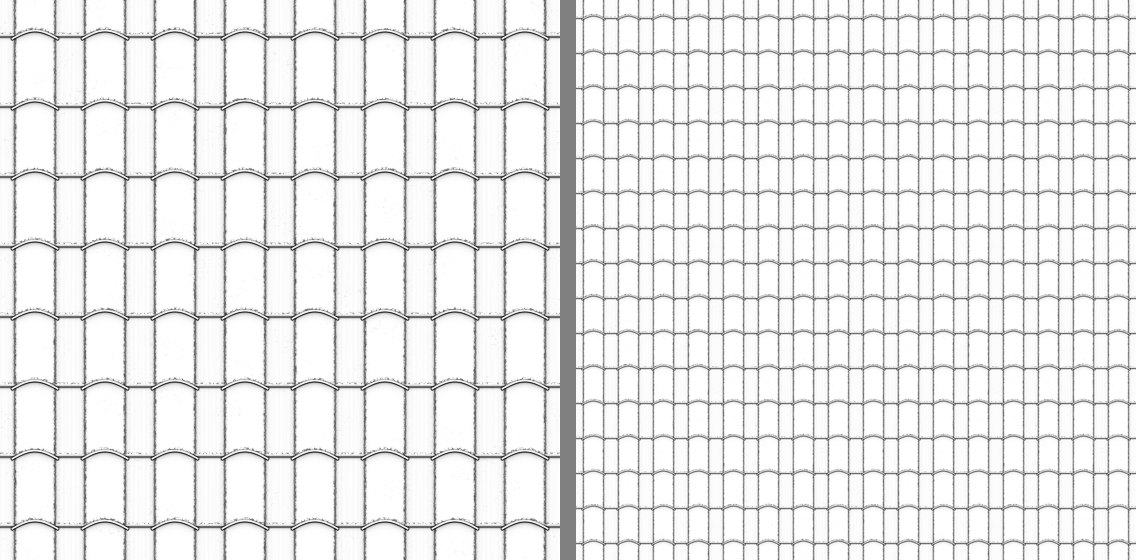
Left, the tile; right, the same tile 2 across and 2 down.
This texture map is drawn by a WebGL 1 fragment shader. Its source:

```glsl
precision highp float;
uniform vec2 u_resolution;

// Lengths are fractions of one tile, heights are measured upward.
const float TILES = 8.0;
const float EDGE_X = 0.286;       // half width of the raised barrel
const float TIP_X = 0.322;        // half width of the arched lip
const float TIP_Y = 0.449;
const float ARCH_RISE = 0.113;
const float LIP_HALF = 0.013;
const float FLAT_Y = 0.472;       // dark joint of the flat pan
const float JOINT_WIDTH = 0.016;
const float SEAM_WIDTH = 0.017;
const float SEAM_INK = 0.55;
const float FUZZ_INK = 0.24;
const float RAGGED = 0.018;
const float GRAIN_CELLS = 208.0;
const float CLUMP_CELLS = 88.0;
const float PI = 3.14159;

vec2 hash2(vec2 c) {
  return fract(sin(vec2(dot(c, vec2(127.1, 311.7)),
                        dot(c, vec2(269.5, 183.3)))) * 43758.5);
}

// Distance to the nearest scattered point, wrapping over the canvas.
float cellular(vec2 uv, float cells) {
  vec2 q = uv * cells;
  vec2 base = floor(q);
  float nearest = 2.0;
  for (int j = -1; j <= 1; j++) {
    for (int i = -1; i <= 1; i++) {
      vec2 cell = base + vec2(float(i), float(j));
      nearest = min(nearest, length(cell + hash2(mod(cell, cells)) - q));
    }
  }
  return nearest;
}

float bell(float d, float width) {
  return exp(-d * d / (width * width));
}

void main() {
  vec2 uv = gl_FragCoord.xy / u_resolution;
  vec2 p = fract(uv * TILES);
  float aa = TILES / min(u_resolution.x, u_resolution.y);
  float x = abs(p.x - 0.5);

  float grain = cellular(uv, GRAIN_CELLS);
  float clump = cellular(uv, CLUMP_CELLS);
  float speck = smoothstep(0.3, 0.75, grain);
  float pan = smoothstep(EDGE_X - aa, EDGE_X + aa, x);

  // Glaze: faint streaks in the pans and sparse flecks
  vec2 w = 2.0 * PI * uv;
  float streak = 0.5 + 0.25 * (sin(w.x * 97.0 + sin(w.y * 3.0)) + sin(w.x * 143.0));
  float patches = sin(w.x * 5.0 + 2.0 * sin(w.y * 3.0)) * sin(w.y * 7.0 + sin(w.x * 4.0));
  float tone = 1.0 - pan * 0.022 * streak;
  tone -= 0.05 * smoothstep(0.6, 0.95, grain) * smoothstep(0.3, 0.9, patches);

  // Ragged seams beside the barrel, softer toward the pan
  float side = x - EDGE_X;
  float torn = side + RAGGED * (grain - 0.5) + 0.5 * RAGGED * (clump - 0.5);
  float fuzzWidth = side > 0.0 ? 0.028 : 0.014;
  tone *= 1.0 - FUZZ_INK * (0.7 + 0.6 * speck) * exp(-abs(side) / fuzzWidth);
  tone *= 1.0 - SEAM_INK * (0.75 + 0.4 * clump) * bell(torn, SEAM_WIDTH);

  // Flat pan: speckled top, white lip, dark joint and shadow
  float f = p.y - FLAT_Y;
  float flatTone = tone * (1.0 - 0.4 * speck * bell(f - 0.048, 0.016));
  float flatLip = 1.0 - smoothstep(0.011 - 0.5 * aa, 0.011 + 0.5 * aa, abs(f - 0.025));
  flatTone = mix(flatTone, 0.97, flatLip);
  flatTone *= 1.0 - 0.68 * bell(f, JOINT_WIDTH);
  flatTone *= 1.0 - 0.25 * exp(-abs(f) / 0.02) * (1.0 - smoothstep(-0.01, 0.0, f));
  tone = mix(tone, flatTone, pan);

  // Arched lip: distance to its centre curve
  float ax = min(x, TIP_X);
  float bend = 0.5 * PI / TIP_X;
  float slope = ARCH_RISE * bend * sin(bend * ax);
  float d = (p.y - TIP_Y - ARCH_RISE * cos(bend * ax)) / sqrt(1.0 + slope * slope);
  float r = length(vec2(x - ax, d));
  float above = smoothstep(-0.006, 0.006, d);
  float crown = 1.0 - smoothstep(0.1, TIP_X, x);

  // Shadow under the crown and weathered grit over it
  float drop = max(-d - LIP_HALF, 0.0);
  float under = (1.0 - above) * (1.0 - smoothstep(EDGE_X, TIP_X, x));
  tone *= 1.0 - under * mix(0.2, 0.5, crown) * exp(-drop / 0.028);
  float grit = speck * bell(d - LIP_HALF - 0.02, 0.015);
  tone *= 1.0 - 0.42 * grit * (1.0 - smoothstep(EDGE_X, TIP_X, x));

  // Lip face and its outline
  float lip = 1.0 - smoothstep(LIP_HALF - 0.5 * aa, LIP_HALF + 0.5 * aa, r);
  tone = mix(tone, 0.98, lip);
  float rim = bell(r - LIP_HALF - 0.007, 0.010);
  float rimInk = mix(0.72, mix(0.55, 0.25 + 0.2 * speck, crown), above);
  tone *= 1.0 - rimInk * rim;

  gl_FragColor = vec4(vec3(clamp(tone, 0.0, 1.0)), 1.0);
}
```
